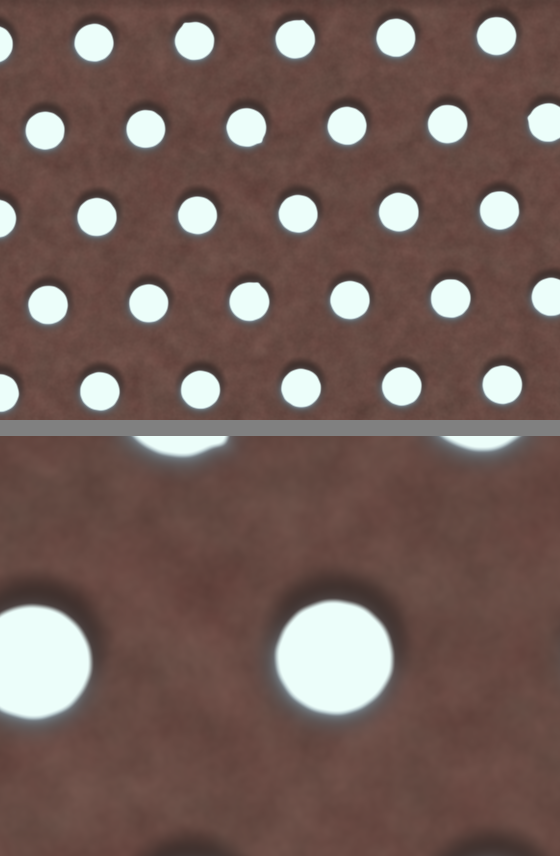
Top, the full canvas; bottom, a detail of the centre.
Write a Shadertoy shader that draws this pattern.

```glsl
// Perforated brown sheet: bright round holes on a slightly tilted, staggered lattice.
// Each hole is a distance function with a shaded upper wall and a cool glow below;
// gradient noise mottles the sheet, and hashes vary the size and rim of each hole.

#define STEP_ACROSS vec2(0.2396, 0.0039)
#define STEP_UP vec2(-0.1233, 0.2056)
#define LATTICE_ORIGIN vec2(0.7101, 0.4913)
#define HOLE_RADIUS 0.0458
#define WALL_RADIUS 0.0535
#define WALL_OFFSET vec2(0.0015, 0.0125)
#define EDGE_BLUR 0.0028
#define MOTTLE_SCALE 17.0
#define MOTTLE_AMOUNT 0.085
#define SHEET_COLOR vec3(0.405, 0.290, 0.262)
#define WALL_COLOR vec3(0.225, 0.165, 0.150)
#define LIGHT_COLOR vec3(0.925, 0.995, 0.982)

vec2 hash22(vec2 p) {
    vec3 q = fract(p.xyx * vec3(0.1031, 0.1030, 0.0973));
    q += dot(q, q.yzx + 33.33);
    return fract((q.xx + q.yz) * q.zy);
}

float gradientNoise(vec2 p) {
    vec2 cell = floor(p), f = fract(p);
    vec2 u = f * f * f * (f * (f * 6.0 - 15.0) + 10.0);
    vec2 o = vec2(0.0, 1.0);
    float a = dot(hash22(cell) * 2.0 - 1.0, f);
    float b = dot(hash22(cell + o.yx) * 2.0 - 1.0, f - o.yx);
    float c = dot(hash22(cell + o.xy) * 2.0 - 1.0, f - o.xy);
    float d = dot(hash22(cell + o.yy) * 2.0 - 1.0, f - o.yy);
    return mix(mix(a, b, u.x), mix(c, d, u.x), u.y);
}

float fbm(vec2 p) {
    float sum = 0.0, amplitude = 0.6;
    for (int i = 0; i < 4; i++) {
        sum += amplitude * gradientNoise(p);
        p = mat2(1.6, 1.2, -1.2, 1.6) * p + 17.3;
        amplitude *= 0.68;
    }
    return sum;
}

// Signed distance to a hole, with uneven edges and an occasional burr
float holeDistance(vec2 q, vec2 id) {
    vec2 random = hash22(id + 41.0);
    float angle = 6.2832 * hash22(id + 73.0).x;
    vec2 direction = q / max(length(q), 1e-4);
    float facing = dot(direction, vec2(cos(angle), sin(angle)));
    float burr = step(0.78, random.y) * exp((facing - 1.0) * 90.0);
    float radius = HOLE_RADIUS + 0.0012 * (random.x - 0.5);
    radius += 0.0012 * gradientNoise(direction * 2.5 + id * 7.1);
    return length(q * vec2(0.985, 1.015)) - radius - 0.0035 * burr;
}

// Brown fibrous surface with broad and fine mottling
vec3 sheet(vec2 p) {
    float mottle = fbm(p * MOTTLE_SCALE + 60.0);
    float tint = fbm(p * MOTTLE_SCALE * 0.7 + 130.0);
    float broad = gradientNoise(p * 2.3 + 31.0);
    vec3 color = SHEET_COLOR * (1.0 + 0.05 * broad);
    color += MOTTLE_AMOUNT * mottle * vec3(1.0, 0.88, 0.82);
    color += 0.025 * tint * vec3(1.0, -0.6, -0.3);
    return color * (1.0 - 0.12 * smoothstep(0.97, 1.0, p.y));
}

void mainImage(out vec4 fragColor, in vec2 fragCoord) {
    vec2 p = fragCoord / iResolution.y;

    // Nearest lattice cell and the offset from its centre
    mat2 lattice = mat2(STEP_ACROSS, STEP_UP);
    vec2 id = round(inverse(lattice) * (p - LATTICE_ORIGIN));
    vec2 q = p - LATTICE_ORIGIN - lattice * id;
    float d = holeDistance(q, id + 100.0);
    float outside = max(d, 0.0);
    vec3 color = sheet(p);

    // Shaded wall, deepest above the hole
    float wall = length(q - WALL_OFFSET) - WALL_RADIUS;
    float shade = 1.0 - smoothstep(-0.012, 0.013, wall);
    color = mix(color, WALL_COLOR + 0.15 * (color - SHEET_COLOR), 0.92 * shade);

    // Dim grey fringe and thin cool glow, strongest at the lower left
    float below = smoothstep(-0.5, 0.9, dot(normalize(q + 1e-5), vec2(-0.34, -0.94)));
    float fringe = exp(-pow(outside / 0.015, 2.0));
    color = mix(color, vec3(0.32, 0.31, 0.31), fringe * (0.15 + 0.65 * below));
    float glow = exp(-outside / 0.0045);
    color = mix(color, vec3(0.55, 0.63, 0.68), glow * (0.22 + 0.63 * below));

    // Light through the hole
    float blur = max(EDGE_BLUR, 0.8 / iResolution.y);
    color = mix(color, LIGHT_COLOR, 1.0 - smoothstep(-blur, blur, d));
    fragColor = vec4(clamp(color, 0.0, 1.0), 1.0);
}
```
